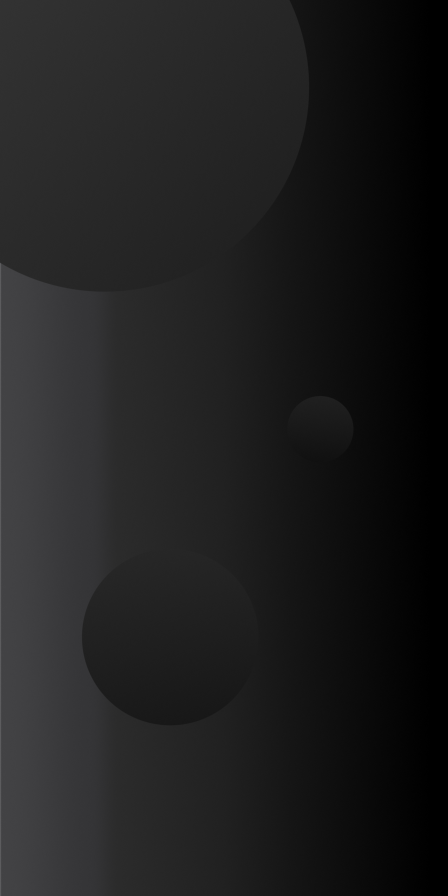
Write a WebGL 1 fragment shader that draws this background.

```glsl
precision highp float;

uniform vec2 u_resolution;

// Horizontal falloff from charcoal to black
vec3 backdrop(float x) {
  float grey = mix(0.26, 0.205, smoothstep(0.0, 0.22, x));
  grey = mix(grey, 0.168, smoothstep(0.2, 0.27, x));
  grey = mix(grey, 0.128, clamp((x - 0.27) / 0.23, 0.0, 1.0));
  grey = mix(grey, 0.083, clamp((x - 0.5) / 0.15, 0.0, 1.0));
  grey = mix(grey, 0.038, clamp((x - 0.65) / 0.17, 0.0, 1.0));
  grey = mix(grey, 0.0, clamp((x - 0.82) / 0.14, 0.0, 1.0));
  float coolTint = 0.008 * (1.0 - smoothstep(0.2, 0.27, x));
  return vec3(grey, grey, grey + coolTint);
}

// Disc shaded from light to dark along a unit direction
vec3 addDisc(vec3 base, vec2 p, vec2 center, float radius, vec2 direction, float light, float dark) {
  vec2 offset = p - center;
  float pixel = 1.0 / u_resolution.x;
  float coverage = 1.0 - smoothstep(-0.75 * pixel, 0.75 * pixel, length(offset) - radius);
  float along = clamp(0.5 + 0.5 * dot(offset, direction) / radius, 0.0, 1.0);
  return mix(base, vec3(mix(light, dark, along)), coverage);
}

// Fine grain that breaks up gradient banding
float hash(vec2 p) {
  return fract(sin(dot(p, vec2(12.99, 78.23))) * 43758.5);
}

void main() {
  // Canvas width is one unit, height is two
  vec2 p = gl_FragCoord.xy / u_resolution * vec2(1.0, 2.0);
  vec3 color = backdrop(p.x);

  // Pale hairline on the left border
  color += 0.1 * (1.0 - smoothstep(0.001, 0.004, p.x));

  // Large, medium and small discs
  color = addDisc(color, p, vec2(0.234, 1.805), 0.456, normalize(vec2(0.8, -0.6)), 0.212, 0.128);
  color = addDisc(color, p, vec2(0.380, 0.578), 0.197, normalize(vec2(0.3, -1.0)), 0.152, 0.092);
  color = addDisc(color, p, vec2(0.715, 1.042), 0.074, vec2(0.0, -1.0), 0.125, 0.064);

  color += (hash(gl_FragCoord.xy) - 0.5) / 255.0;
  gl_FragColor = vec4(clamp(color, 0.0, 1.0), 1.0);
}
```
